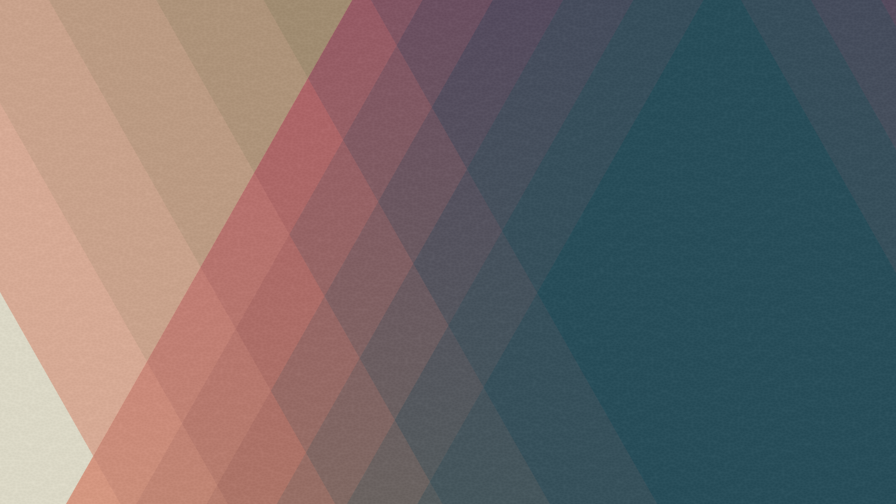
Reproduce this background procedurally as a WebGL 1 fragment shader.

```glsl
precision highp float;
uniform vec2 u_resolution;

const float LEAN = 0.568;   // horizontal run of a stripe edge per unit of height
const vec3 CREAM = vec3(0.862, 0.848, 0.778);
const vec3 BLUSH = vec3(0.842, 0.668, 0.585);
const vec3 OLIVE = vec3(0.630, 0.550, 0.445);
const vec3 CORAL = vec3(0.835, 0.555, 0.505);
const vec3 ROSE = vec3(0.678, 0.420, 0.408);
const vec3 PLUM = vec3(0.335, 0.330, 0.372);
const vec3 TEAL = vec3(0.160, 0.306, 0.353);

vec2 hash2(vec2 p) {
  vec2 q = vec2(dot(p, vec2(127.1, 311.7)), dot(p, vec2(269.5, 183.3)));
  return fract(sin(q) * 43758.5);
}

// Distance to the nearest scattered point
float cellular(vec2 p) {
  vec2 cell = floor(p);
  float nearest = 2.0;
  for (int y = -1; y <= 1; y++) {
    for (int x = -1; x <= 1; x++) {
      vec2 neighbour = cell + vec2(float(x), float(y));
      nearest = min(nearest, distance(p, neighbour + hash2(neighbour)));
    }
  }
  return nearest;
}

// Number of evenly spaced edges passed, with smooth transitions
float edgesPassed(float pos, float first, float spacing, float total, float blur) {
  float passed = 0.0;
  for (int n = 0; n < 6; n++) {
    float edge = first + spacing * float(n);
    passed += smoothstep(-blur, blur, pos - edge) * step(float(n) + 0.5, total);
  }
  return passed;
}

// Pale stripes, from cream to olive
vec3 paleRamp(float depth) {
  vec3 stripe = mix(BLUSH, OLIVE, clamp((depth - 1.0) / 4.0, 0.0, 1.0));
  return mix(CREAM, stripe, min(depth, 1.0));
}

// Overlapping veils, from coral to teal, browner towards the bottom
vec3 veilRamp(float depth, float height) {
  vec3 color = mix(CORAL, ROSE, clamp((depth - 1.0) / 4.0, 0.0, 1.0));
  color = mix(color, PLUM, clamp((depth - 5.0) / 4.0, 0.0, 1.0));
  color = mix(color, TEAL, clamp((depth - 9.0) / 3.0, 0.0, 1.0));
  float warmth = 1.0 - smoothstep(8.0, 12.0, depth);
  color.g += 0.08 * (0.5 - height) * warmth;
  return color;
}

// Fine paper grain around zero
float paperGrain(vec2 p) {
  float speckle = cellular(p * vec2(150.0, 210.0)) - 0.5;
  float fibre = sin(p.y * 190.0 + 3.0 * sin(p.x * 23.0)) * sin(p.x * 61.0 + p.y * 37.0);
  return 0.035 * speckle + 0.004 * fibre;
}

void main() {
  vec2 p = gl_FragCoord.xy / u_resolution.y;
  float blur = 0.9 / u_resolution.y;
  float drop = LEAN * (1.0 - p.y);

  // Two crossing stripe families and a fainter one at the right
  float rising = edgesPassed(p.x + drop, 0.699, 0.1394, 6.0, blur);
  float falling = edgesPassed(p.x - drop, -0.329, 0.213, 6.0, blur);
  float corner = edgesPassed(p.x - drop, 1.470, 0.139, 3.0, blur);

  vec3 veil = veilRamp(rising + falling - corner, p.y);
  vec3 color = mix(paleRamp(falling), veil, min(rising, 1.0));
  gl_FragColor = vec4(color + paperGrain(p), 1.0);
}
```
